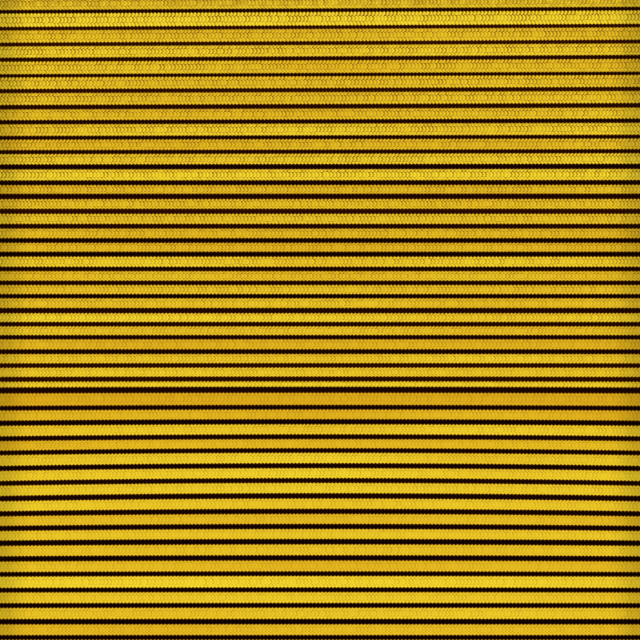
Write a WebGL 1 fragment shader that draws this pattern.

```glsl
precision highp float;
// Yellow woven ribbons stacked down the canvas, parted by 43 thin dark grooves.
uniform vec2 u_resolution;

const float TAU = 6.2831853;
const float LINES = 43.0;
const float FIRST = 0.0169;    // depth of the first groove below the top
const float SPACING = 0.0233;  // mean distance between grooves
const float STITCHES = 176.0;  // stitches across the canvas

float hash(vec2 p) {
  return fract(sin(dot(p, vec2(127.1, 311.7))) * 43758.5453);
}

float noise(vec2 p) {
  vec2 i = floor(p);
  vec2 f = fract(p);
  f = f * f * (3.0 - 2.0 * f);
  float low = mix(hash(i), hash(i + vec2(1.0, 0.0)), f.x);
  float high = mix(hash(i + vec2(0.0, 1.0)), hash(i + 1.0), f.x);
  return mix(low, high, f.y);
}

// One close pair of heavy grooves interrupts the regular rhythm.
float pinch(float id) {
  float d = id - 26.0;
  return exp(-4.0 * d * d);
}

// Depth of a groove: wider gaps at both ends, slight jitter, tilt and bow.
float grooveDepth(float id, float x) {
  float depth = FIRST + id * SPACING + 0.0115 * sin(TAU * id / (LINES - 1.0));
  depth += 0.002 * (hash(vec2(id, 3.0)) - 0.5) - 0.005 * pinch(id);
  float tilt = 0.005 * (1.0 - smoothstep(0.0, 14.0, id));
  float bow = 0.018 * exp(-pow((id - 32.0) / 5.0, 2.0));
  float side = x - 0.5;
  return depth - tilt * side + bow * side * side;
}

float grooveHalfWidth(float id) {
  float grown = mix(0.0019, 0.0030, smoothstep(0.0, 13.0, id));
  return grown + 0.0009 * (hash(vec2(id, 8.0)) - 0.5) + 0.0007 * pinch(id);
}

// Dark gaps between slanted stitches laid in alternating rows.
float weave(vec2 p) {
  float row = floor(p.y);
  float slant = abs(fract(p.y) - 0.5);
  float u = p.x + 0.5 * mod(row, 2.0) + 0.7 * slant;
  float gap = 0.5 + 0.5 * sin(TAU * u);
  float seam = smoothstep(0.2, 0.5, slant);
  float uneven = 0.55 + 0.9 * hash(vec2(floor(u), row));
  return (0.7 * gap + 0.3 * seam) * uneven;
}

// Ribbon colour; across runs from 0 at its upper edge to 1 at its lower edge.
vec3 ribbonColor(vec2 p, float id, float across) {
  vec3 yellow = vec3(0.97, 0.86, 0.18);
  vec3 amber = vec3(0.88, 0.68, 0.10);
  vec3 shade = vec3(0.60, 0.44, 0.09);
  float warm = 0.65 * hash(vec2(id, 15.0));
  warm += 0.35 * (noise(vec2(p.x * 4.0, id * 0.7)) - 0.5);
  warm += 0.25 * exp(-pow((p.y - 0.53) / 0.15, 2.0));
  warm += 0.45 * pinch(id) + 0.15 * (0.5 - across);
  vec3 color = mix(yellow, amber, clamp(warm, 0.0, 1.0));

  // The weave fades downwards and is weaker along each lower edge.
  float strength = mix(0.75, 0.28, smoothstep(0.1, 0.8, p.y));
  strength *= mix(1.1, 0.65, smoothstep(0.35, 0.8, across));
  float gaps = weave(vec2(p.x * STITCHES, across * 3.0 + id * 3.0));
  color = mix(color, shade, clamp(gaps * strength, 0.0, 0.9));

  // Worn, dusty top strip.
  float worn = 1.0 - smoothstep(0.0, 0.025, p.y);
  return mix(color, shade, 0.45 * worn * noise(p * 220.0));
}

// Soft brown edge with small teeth around a nearly black core.
vec3 drawGroove(vec3 base, float x, float offset, float id, float pixel) {
  float halfWidth = grooveHalfWidth(id);
  float tooth = sin(TAU * (x * STITCHES + hash(vec2(id, 21.0))));
  float d = abs(offset) + 0.0005 * tooth;
  float soft = max(0.0009, 0.5 * pixel);
  float rim = 1.0 - smoothstep(halfWidth - soft, halfWidth + 0.0016 + soft, d);
  float core = 1.0 - smoothstep(halfWidth - 0.0012 - soft, halfWidth + soft, d);
  float rust = 0.8 * hash(vec2(id, 30.0)) * (1.0 - smoothstep(22.0, 40.0, id));
  vec3 dark = mix(vec3(0.06, 0.01, 0.0), vec3(0.20, 0.06, 0.0), rust);
  vec3 color = mix(base, vec3(0.24, 0.12, 0.0), rim);
  return mix(color, dark, core);
}

void main() {
  vec2 p = gl_FragCoord.xy / u_resolution;
  p.y = 1.0 - p.y;
  float pixel = 1.0 / u_resolution.y;

  // Find the grooves that bound this ribbon.
  float id = -1.0;
  float above = grooveDepth(id, p.x);
  for (int i = 0; i < 43; i++) {
    float depth = grooveDepth(float(i), p.x);
    if (p.y >= depth) {
      id = float(i);
      above = depth;
    }
  }
  float below = grooveDepth(id + 1.0, p.x);

  vec3 color = ribbonColor(p, id, (p.y - above) / (below - above));
  color = drawGroove(color, p.x, p.y - above, id, pixel);
  color = drawGroove(color, p.x, p.y - below, id + 1.0, pixel);

  // Darker left and right margins.
  float margin = smoothstep(0.0, 0.05, min(p.x, 1.0 - p.x));
  gl_FragColor = vec4(color * mix(0.86, 1.0, margin), 1.0);
}
```
